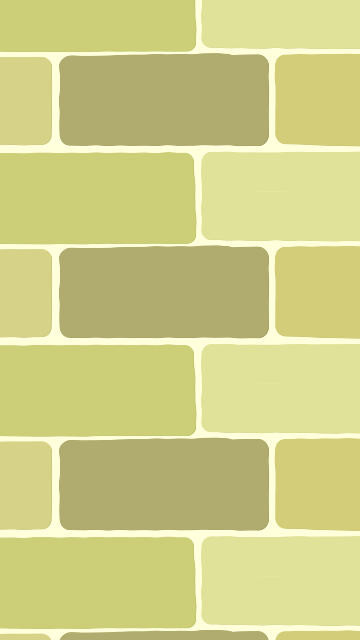
A Shadertoy shader for this pattern:

```glsl
// Hand-cut brick wall in olive and khaki tints with cream mortar

float hash(vec2 p) {
    return fract(sin(dot(p, vec2(127.1, 311.7))) * 4375.85);
}

float noise(vec2 p) {
    vec2 i = floor(p), f = fract(p);
    f = f * f * (3.0 - 2.0 * f);
    return mix(mix(hash(i), hash(i + vec2(1, 0)), f.x),
               mix(hash(i + vec2(0, 1)), hash(i + vec2(1, 1)), f.x), f.y);
}

// Signed distance to a rounded box; edges = left, bottom, right, top
float brickDistance(vec2 p, vec4 edges, float radius) {
    vec2 d = abs(p - 0.5 * (edges.xy + edges.zw)) - 0.5 * (edges.zw - edges.xy) + radius;
    return length(max(d, 0.0)) + min(max(d.x, d.y), 0.0) - radius;
}

float cover(float d, float pixel) {
    return 1.0 - smoothstep(-0.5 * pixel, 0.5 * pixel, d);
}

// slopes = tilt of the bottom and top edges, lean of the sides
void paintBrick(inout vec3 color, vec2 p, vec4 edges, vec3 slopes, float radius, vec3 tint, float pixel) {
    edges.yw += slopes.xy * (p.x - 50.0);
    edges.xz += slopes.z * (p.y - 0.5 * (edges.y + edges.w));
    float body = cover(brickDistance(p, edges, radius), pixel);
    float face = cover(brickDistance(p + vec2(0.25, -0.15), edges, radius), pixel);
    // Slightly darker rim along the lower right
    color = mix(color, tint * mix(0.95, 1.0, face), body);
}

void mainImage(out vec4 fragColor, in vec2 fragCoord) {
    // One unit is a hundredth of the canvas width
    float pixel = 100.0 / iResolution.x;
    vec2 p = fragCoord * pixel;

    // Two courses of bricks repeat upwards
    p.y = mod(p.y - 3.0, 53.4);

    // Uneven, hand-cut edges
    vec2 q = p + 0.3 * (vec2(noise(p * 0.3), noise(p * 0.3 + 37.0)) - 0.5);

    vec3 color = vec3(1.0, 1.0, 0.86);

    // Lower course
    paintBrick(color, q, vec4(-20.0, 0.25, 54.3, 25.6), vec3(0.003, 0.003, -0.028), 2.6,
               vec3(0.80, 0.81, 0.47), pixel);
    paintBrick(color, q, vec4(56.0, 1.3, 120.0, 25.75), vec3(-0.007, 0.0, 0.0), 2.8,
               vec3(0.882, 0.886, 0.60), pixel);

    // Upper course, with a small step in the top of the middle brick
    float step_ = 0.45 * smoothstep(63.0, 65.0, p.x);
    paintBrick(color, q, vec4(-20.0, 27.65, 14.4, 52.15), vec3(0.0), 2.8,
               vec3(0.84, 0.825, 0.535), pixel);
    paintBrick(color, q, vec4(16.5, 27.5, 74.7, 52.95 - step_), vec3(0.0, 0.014, 0.0), 3.1,
               vec3(0.69, 0.67, 0.43), pixel);
    paintBrick(color, q, vec4(76.4, 28.95, 120.0, 52.55), vec3(-0.035, 0.01, 0.0), 3.0,
               vec3(0.828, 0.805, 0.48), pixel);

    // Faint tapered scratch on the pale brick
    float taper = max(0.0, 1.0 - abs(p.x - 75.0) / 5.0);
    float scratch = cover(abs(p.y - 14.75) - 0.08, pixel) * sqrt(taper);
    color = mix(color, vec3(0.95, 0.94, 0.72), 0.5 * scratch);

    fragColor = vec4(color, 1.0);
}
```
